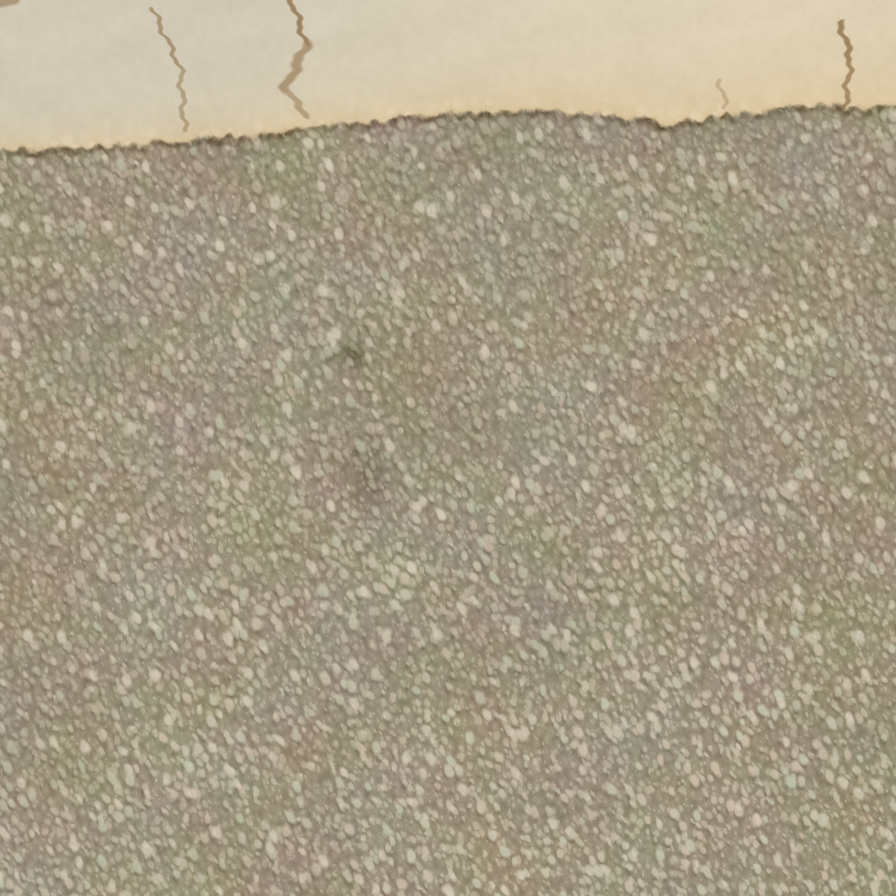
Give the GLSL for this texture, as a three.js fragment shader.

```glsl
varying vec2 vUv;

vec3 hash3(vec2 p) {
  vec3 q = fract(p.xyx * vec3(0.1031, 0.1030, 0.0973));
  q += dot(q, q.yxz + 33.33);
  return fract((q.xxy + q.yzz) * q.zyx);
}

// x: brightest grain cover, y: grain tint, z: distance to nearest centre
vec3 grains(vec2 p, float smallest, float largest) {
  vec3 result = vec3(0.0, 0.5, 2.0);
  for (int j = -1; j <= 1; j++) {
    for (int i = -1; i <= 1; i++) {
      vec2 cell = floor(p) + vec2(float(i), float(j));
      vec3 h = hash3(cell);
      float d = length(p - cell - h.xy);
      float radius = mix(smallest, largest, h.z * h.z);
      float cover = (1.0 - smoothstep(radius * 0.4, radius, d)) * (0.35 + 0.65 * h.z);
      if (cover > result.x) result.xy = vec2(cover, fract(h.z * 37.0));
      result.z = min(result.z, d);
    }
  }
  return result;
}

// Slanted, stretched coordinates for the stone grain
vec2 slant(vec2 p) {
  return vec2(dot(p, vec2(0.88, 0.47)), dot(p, vec2(-0.47, 0.88)) * 0.64);
}

float waves(vec2 p) {
  float sum = 0.0, gain = 0.5;
  for (int i = 0; i < 4; i++) {
    sum += gain * sin(p.x + 1.7 * sin(p.y * 0.8)) * cos(p.y + 1.3 * sin(p.x * 0.7));
    p = mat2(1.5, 1.1, -1.1, 1.5) * p + 2.3;
    gain *= 0.6;
  }
  return sum;
}

float crack(vec2 p, vec2 a, vec2 b, float width) {
  vec2 ab = b - a;
  float t = clamp(dot(p - a, ab) / dot(ab, ab), 0.0, 1.0);
  return 1.0 - smoothstep(width * 0.3, width, length(p - a - ab * t));
}

float edgeHeight(float x) {
  float y = 0.832 + 0.043 * smoothstep(0.02, 0.6, x);
  y -= 0.012 * exp(-pow((x - 0.75) / 0.06, 2.0));
  y += 0.006 * smoothstep(0.84, 0.9, x);
  return y + 0.0035 * waves(vec2(x * 55.0, 1.0)) + 0.002 * sin(x * 210.0 + 3.0 * sin(x * 47.0));
}

vec3 asphalt(vec2 uv) {
  float patches = waves(uv * 13.0);
  float hue = waves(uv * 24.0 + 5.0);
  vec3 color = vec3(0.61, 0.57, 0.485) + 0.02 * patches;
  color += hue * vec3(-0.018, 0.018, 0.0) + waves(uv * 17.0 + 9.0) * vec3(0.0, 0.0, 0.035);

  // Fine streaks and dark gaps
  vec2 p = slant(uv + 0.002 * waves(uv * 90.0));
  vec3 fine = grains(p * 150.0, 0.15, 0.75);
  vec3 medium = grains(p * 88.0 + 17.0, 0.12, 0.62);
  vec3 shadow = grains((p + vec2(0.003, 0.002)) * 88.0 + 17.0, 0.12, 0.62);
  vec3 large = grains(p * 50.0 + 41.0, 0.06, 0.36);
  color -= 0.055 * smoothstep(0.3, 0.9, fine.z) + 0.06 * shadow.x;
  color += 0.035 * waves(p * 330.0);

  // Pale stones, denser toward the lower right
  float density = 0.75 + 0.3 * smoothstep(0.9, 0.0, 0.0 + uv.y) * (0.5 + uv.x) + 0.25 * patches;
  color += 0.10 * fine.x * density * mix(vec3(1.05, 0.95, 0.95), vec3(0.9, 1.05, 0.95), fine.y);
  vec3 stone = mix(vec3(0.82, 0.75, 0.67), vec3(0.78, 0.79, 0.70), medium.y);
  color = mix(color, stone, clamp(medium.x * density * 0.8, 0.0, 0.85));
  color = mix(color, vec3(0.85, 0.81, 0.73), large.x * 0.75);

  // Dark stains
  float stain = exp(-pow(length((uv - vec2(0.395, 0.602)) * vec2(55.0, 80.0)), 2.0));
  stain += 0.5 * exp(-pow(length((uv - vec2(0.41, 0.465)) * vec2(45.0, 30.0)), 2.0));
  return color - 0.15 * stain;
}

vec3 concrete(vec2 uv, float height) {
  vec3 color = mix(vec3(0.82, 0.79, 0.715), vec3(0.87, 0.82, 0.715), smoothstep(0.1, 0.9, uv.x));
  float warmth = exp(-height / mix(0.022, 0.05, uv.x));
  color = mix(color, vec3(0.86, 0.765, 0.59), warmth * 0.75);
  color += 0.016 * waves(uv * vec2(25.0, 45.0)) + 0.012 * waves(slant(uv) * 240.0);

  // Pale chips along the rim
  float chips = grains(uv * 65.0, 0.15, 0.65).x * exp(-height * 85.0);
  color = mix(color, vec3(0.92, 0.85, 0.74), chips * 0.8);

  vec2 p = uv + vec2(0.0025 * sin(uv.y * 210.0) + 0.001 * sin(uv.y * 530.0), 0.0);
  float lines = 0.75 * crack(p, vec2(0.17, 0.99), vec2(0.201, 0.925), 0.0035);
  lines = max(lines, 0.6 * crack(p, vec2(0.201, 0.925), vec2(0.206, 0.855), 0.004));
  lines = max(lines, crack(p, vec2(0.322, 1.01), vec2(0.342, 0.95), 0.0045));
  lines = max(lines, 0.75 * crack(p, vec2(0.342, 0.95), vec2(0.318, 0.90), 0.008));
  lines = max(lines, 0.6 * crack(p, vec2(0.318, 0.90), vec2(0.344, 0.87), 0.005));
  lines = max(lines, crack(p, vec2(0.938, 0.975), vec2(0.949, 0.935), 0.005));
  lines = max(lines, 0.9 * crack(p, vec2(0.949, 0.935), vec2(0.943, 0.88), 0.0045));
  lines = max(lines, 0.4 * crack(p, vec2(0.803, 0.91), vec2(0.81, 0.88), 0.004));
  lines = max(lines, 0.7 * crack(p, vec2(-0.01, 0.994), vec2(0.02, 1.0), 0.007));
  return mix(color, vec3(0.56, 0.45, 0.30), lines * 0.8);
}

void main() {
  float height = vUv.y - edgeHeight(vUv.x) - 0.003 * waves(vUv * 160.0);
  vec3 color = mix(asphalt(vUv), concrete(vUv, max(height, 0.0)), smoothstep(-0.002, 0.003, height));

  // Broken shadow under the rim
  float rim = exp(-pow((height + 0.003) / 0.0045, 2.0));
  color -= rim * (0.13 + 0.08 * waves(vec2(vUv.x * 90.0, 2.0))) * vec3(0.9, 1.0, 1.1);
  gl_FragColor = vec4(clamp(color, 0.0, 1.0), 1.0);
}
```
